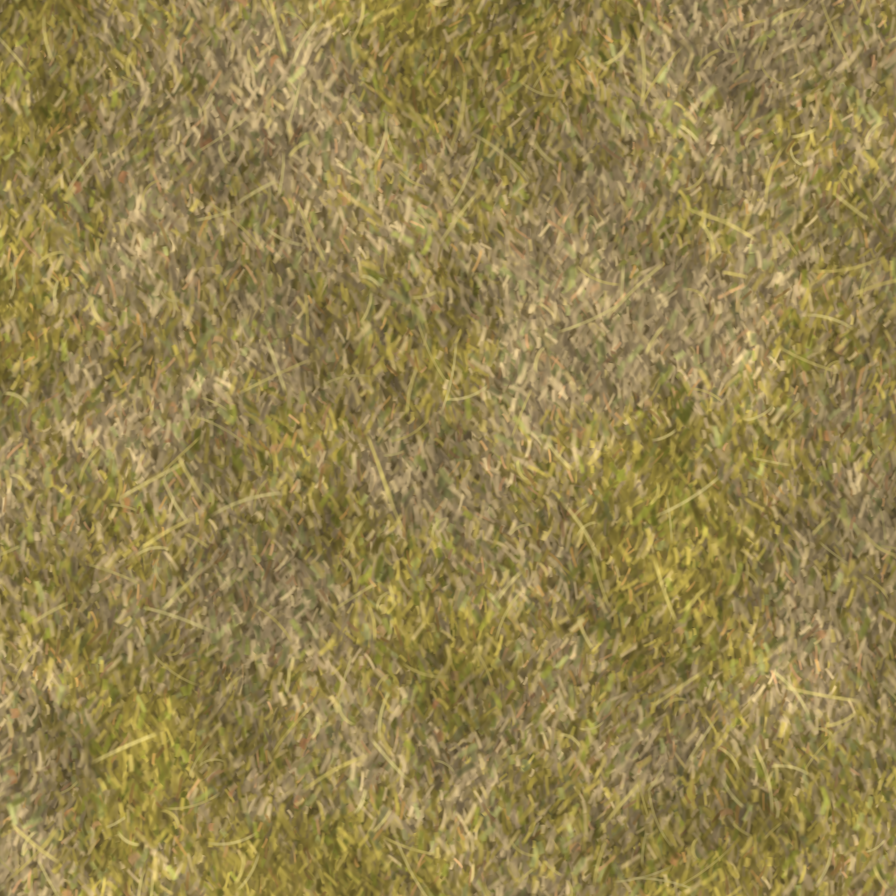
Write a Shadertoy shader that draws this texture.

```glsl
// Dry autumn meadow seen from above: short turf, pale straws and rusty leaves.
// Layers of jittered grid cells each hold one soft, tapered blade; slow noise
// shifts the turf between grey-tan litter and yellow-green growth.

#define TURF_LAYERS 8
#define TURF_CELLS 64.0
#define TURF_SPREAD 1.7
#define TURF_OPACITY 0.7
#define STRAW_LAYERS 4
#define STRAW_CELLS 15.0
#define STRAW_AMOUNT 0.42
#define LEAF_CELLS 40.0
#define LEAF_AMOUNT 0.05
#define PATCH_SCALE 6.5
#define GRAIN 0.2
#define EXPOSURE 1.05

const vec3 SOIL  = vec3(0.42, 0.36, 0.23);
const vec3 TAUPE = vec3(0.51, 0.44, 0.33);
const vec3 TAN   = vec3(0.68, 0.60, 0.43);
const vec3 MOSS  = vec3(0.43, 0.38, 0.16);
const vec3 GOLD  = vec3(0.63, 0.56, 0.27);
const vec3 PALE  = vec3(0.76, 0.70, 0.47);
const vec3 RUST  = vec3(0.65, 0.44, 0.28);

vec4 hash4(vec2 p, float seed) {
    vec4 q = fract(vec4(p, p.x + seed, p.y - seed) * vec4(0.1031, 0.1030, 0.0973, 0.1099));
    q += dot(q, q.wzxy + 33.33);
    return fract((q.xxyz + q.yzzw) * q.zywx);
}

float noise(vec2 p) {
    vec2 i = floor(p), f = fract(p);
    f = f * f * (3.0 - 2.0 * f);
    float low  = mix(hash4(i, 3.7).x, hash4(i + vec2(1, 0), 3.7).x, f.x);
    float high = mix(hash4(i + vec2(0, 1), 3.7).x, hash4(i + vec2(1, 1), 3.7).x, f.x);
    return mix(low, high, f.y);
}

float fbm(vec2 p) {
    float sum = 0.0, amp = 0.5;
    for (int i = 0; i < 4; i++) {
        sum += amp * noise(p);
        p = mat2(0.8, 0.6, -0.6, 0.8) * p * 2.1 + 7.3;
        amp *= 0.5;
    }
    return sum / 0.9375;
}

// Soft coverage of a tapered blade centred at the origin, in cell units
float blade(vec2 p, float angle, float halfLen, float halfWidth, float bend, float soft) {
    float c = cos(angle), s = sin(angle);
    p = vec2(c * p.x + s * p.y, c * p.y - s * p.x);
    float t = p.y / halfLen;
    float fade = max(1.0 - t * t, 0.0);
    float x = abs(p.x + bend * (t * t - 0.4));
    float edge = soft * halfWidth;
    return (1.0 - smoothstep(halfWidth - edge, halfWidth + edge, x)) * smoothstep(0.0, 0.6, fade);
}

vec3 turfColor(vec4 h, float lush) {
    vec3 dry   = mix(TAUPE, TAN, h.x);
    vec3 green = mix(MOSS, GOLD, h.x);
    vec3 c = mix(dry, green, smoothstep(-0.25, 0.25, lush - h.y));
    c = mix(c, c * vec3(0.84, 0.95, 0.8), step(0.9, h.w));
    c = mix(c, RUST, 0.5 * step(h.w, 0.06));
    return c * mix(0.7, 1.29, h.z);
}

void addTurf(inout vec3 col, vec2 uv, float lush, float lean, float cells, float seed, float shade) {
    vec2 p = uv * cells + seed * vec2(0.37, 0.71);
    for (int k = 0; k < 9; k++) {
        vec2 cell = floor(p) + vec2(k % 3 - 1, k / 3 - 1);
        vec4 a = hash4(cell, seed), b = hash4(cell, seed + 51.3);
        float angle = (a.z - 0.5) * TURF_SPREAD + lean;
        float cover = blade(p - cell - a.xy, angle, mix(0.35, 0.95, a.w),
                            mix(0.1, 0.19, b.w), (b.x - 0.5) * 0.2, 0.85);
        col = mix(col, turfColor(b, lush) * shade, TURF_OPACITY * cover);
    }
}

// Long thin straws that gather in clumps
void addStraw(inout vec3 col, vec2 uv, float seed) {
    vec2 p = uv * STRAW_CELLS + seed * vec2(0.53, 0.29);
    for (int k = 0; k < 9; k++) {
        vec2 cell = floor(p) + vec2(k % 3 - 1, k / 3 - 1);
        vec4 a = hash4(cell, seed), b = hash4(cell, seed + 23.9);
        float clump = smoothstep(0.35, 0.8, noise(cell / STRAW_CELLS * 6.0));
        float present = step(b.x, STRAW_AMOUNT * (0.25 + 1.5 * clump));
        float cover = blade(p - cell - a.xy, (a.z - 0.5) * 2.8, mix(0.2, 0.75, a.w * a.w),
                            mix(0.02, 0.035, b.y), (b.z - 0.5) * 0.2, 0.7);
        vec3 tint = mix(PALE, GOLD * 1.1, b.w * 0.7) * mix(0.88, 1.1, b.y);
        col = mix(col, tint, 0.65 * present * cover);
    }
}

void addLeaves(inout vec3 col, vec2 uv) {
    vec2 p = uv * LEAF_CELLS;
    for (int k = 0; k < 9; k++) {
        vec2 cell = floor(p) + vec2(k % 3 - 1, k / 3 - 1);
        vec4 a = hash4(cell, 91.7), b = hash4(cell, 77.1);
        float cover = blade(p - cell - a.xy, a.z * 3.1, mix(0.2, 0.4, a.w),
                            mix(0.1, 0.2, b.y), 0.1, 0.7);
        vec3 tint = mix(RUST, TAN, b.z * 0.7) * mix(0.85, 1.12, b.w);
        col = mix(col, tint, 0.7 * step(b.x, LEAF_AMOUNT) * cover);
    }
}

void mainImage(out vec4 fragColor, in vec2 fragCoord) {
    vec2 uv = fragCoord / iResolution.y;
    float lush = clamp(0.5 + 2.0 * (fbm(uv * PATCH_SCALE) - 0.5), 0.0, 1.0);
    float lean = 0.9 * (noise(uv * 7.0 + 31.0) - 0.5);
    float light = 1.0 + 0.5 * (fbm(uv * 12.0 + 17.0) - 0.5);

    // Ground, then turf rising from dark to light
    vec3 col = mix(SOIL, MOSS, 0.5 * lush) * (0.75 + 0.5 * noise(uv * vec2(150.0, 90.0)));
    for (int i = 0; i < TURF_LAYERS; i++) {
        float h = float(i) / float(TURF_LAYERS - 1);
        float cells = TURF_CELLS * (0.75 + 0.5 * fract(float(i) * 0.618));
        addTurf(col, uv, lush, lean, cells, 11.0 + 17.3 * float(i), mix(0.9, 1.06, h));
        if (i == TURF_LAYERS - 2) addLeaves(col, uv);
    }
    for (int i = 0; i < STRAW_LAYERS; i++) addStraw(col, uv, 5.0 + 13.7 * float(i));

    // Fine fibre grain
    float grain = noise(uv * vec2(220.0, 130.0) + 9.0) - 0.5;
    fragColor = vec4(col * light * EXPOSURE * (1.0 + GRAIN * grain), 1.0);
}
```
